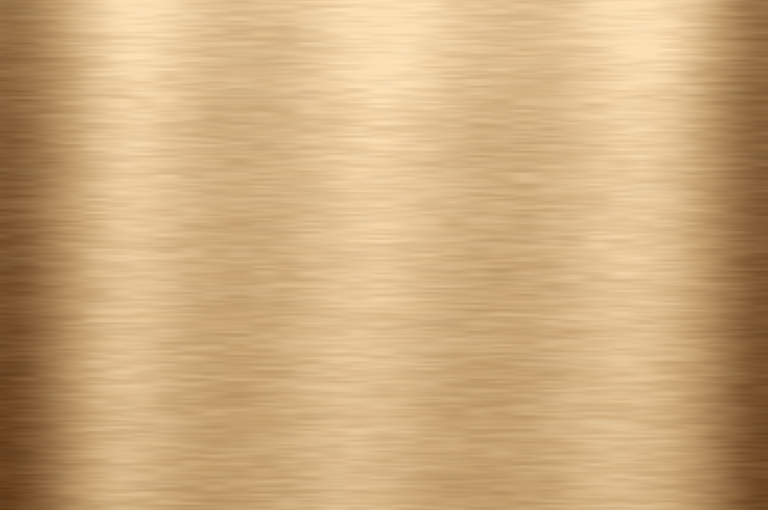
Give the GLSL for this texture, as a Shadertoy shader.

```glsl
const vec3 DEEP_BRONZE = vec3(0.44, 0.29, 0.15);
const vec3 WARM_GOLD   = vec3(0.76, 0.615, 0.425);
const vec3 PALE_GOLD   = vec3(0.95, 0.835, 0.66);

float hash(vec2 p) {
    vec3 q = fract(p.xyx * vec3(0.1031, 0.1030, 0.0973));
    q += dot(q, q.yzx + 33.33);
    return fract((q.x + q.y) * q.z);
}

float valueNoise(vec2 p) {
    vec2 cell = floor(p);
    vec2 f = fract(p);
    f = f * f * (3.0 - 2.0 * f);
    float low = mix(hash(cell), hash(cell + vec2(1.0, 0.0)), f.x);
    float high = mix(hash(cell + vec2(0.0, 1.0)), hash(cell + vec2(1.0, 1.0)), f.x);
    return mix(low, high, f.y);
}

float bump(float x, float center, float width) {
    float d = (x - center) / width;
    return exp(-d * d);
}

// Vertical reflections, drifting slightly with height, and shaded sides
float sheen(vec2 uv) {
    float bands = 0.11 * bump(uv.x, mix(0.155, 0.18, uv.y), 0.075)
                + 0.12 * bump(uv.x, mix(0.455, 0.505, uv.y), 0.10)
                + 0.11 * bump(uv.x, mix(0.805, 0.835, uv.y), 0.095);
    float sides = mix(0.36, 0.28, uv.y) * bump(uv.x, 0.0, 0.085)
                + mix(0.32, 0.28, uv.y) * bump(uv.x, 1.0, 0.075);
    float topGlow = 0.03 * smoothstep(0.7, 1.0, uv.y);
    return 0.79 + bands * mix(0.85, 1.15, uv.y) - sides
         + 0.085 * (uv.y - 0.5) + topGlow;
}

// Layered horizontal scratches, centred on zero
float brushing(vec2 p, float rows, float stretch) {
    float sum = 0.0;
    float weight = 0.5;
    for (int i = 0; i < 4; i++) {
        vec2 offset = vec2(17.3, 41.7) * float(i);
        sum += weight * (valueNoise(p * vec2(rows / stretch, rows) + offset) - 0.5);
        rows *= 0.77;
        stretch *= 1.15;
        weight *= 0.7;
    }
    return sum;
}

vec3 metalColor(float tone) {
    float lower = clamp((tone - 0.44) / 0.32, -0.2, 1.0);
    float upper = clamp((tone - 0.76) / 0.19, 0.0, 1.2);
    return mix(DEEP_BRONZE, WARM_GOLD, lower) + (PALE_GOLD - WARM_GOLD) * upper;
}

void mainImage(out vec4 fragColor, in vec2 fragCoord) {
    vec2 uv = fragCoord / iResolution.xy;
    vec2 p = fragCoord / iResolution.y;

    // Fine short scratches over a faint uneven polish
    float grain = brushing(p, 235.0, 11.0);
    float polish = valueNoise(p * vec2(4.0, 28.0) + 61.0) - 0.5;
    float tone = sheen(uv) + 0.105 * grain + 0.016 * polish;

    // Faint warm and cool tints along the scratches
    float tint = brushing(p + 5.0, 150.0, 6.0);
    vec3 color = metalColor(tone) + tint * vec3(0.012, -0.004, -0.018);

    fragColor = vec4(clamp(color, 0.0, 1.0), 1.0);
}
```
